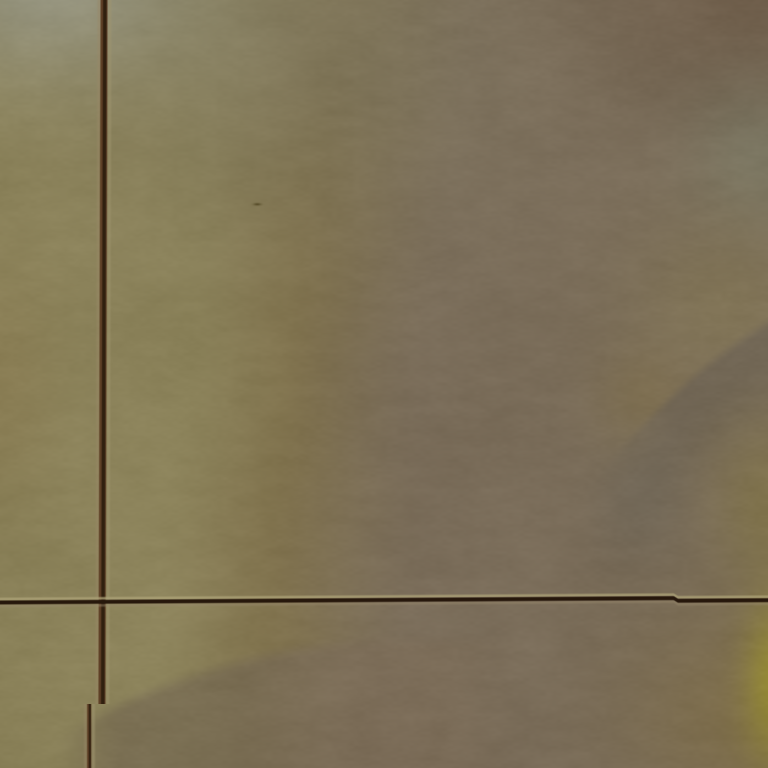
This texture is drawn by a three.js fragment shader. Its source:

```glsl
// Worn olive and brown panels parted by thin dark seams with pale bevels.
// Broad colour fields and soft shadows are blended first, then mottled with
// value noise; the stepped seams are drawn last as smoothed line profiles.
varying vec2 vUv;

float hash(vec2 p) {
  return fract(sin(dot(p, vec2(127.1, 311.7))) * 43758.545);
}

float noise(vec2 p) {
  vec2 i = floor(p), f = fract(p);
  f = f * f * (3.0 - 2.0 * f);
  return mix(mix(hash(i), hash(i + vec2(1.0, 0.0)), f.x),
             mix(hash(i + vec2(0.0, 1.0)), hash(i + vec2(1.0, 1.0)), f.x), f.y);
}

float fbm(vec2 p) {
  float sum = 0.0, amp = 0.5;
  for (int i = 0; i < 5; i++) {
    sum += amp * noise(p);
    p = p * 2.03 + vec2(7.3, 3.1);
    amp *= 0.5;
  }
  return sum;
}

// Soft elliptical patch, 1 at its centre
float patchAt(vec2 p, vec2 centre, vec2 radius) {
  vec2 d = (p - centre) / radius;
  return exp(-dot(d, d));
}

// Smooth-edged line profile around a signed offset
float line(float offset, float halfWidth, float blur) {
  return 1.0 - smoothstep(halfWidth - blur, halfWidth + blur, abs(offset));
}

// Olive on the left turning to brown on the right, with tinted patches
vec3 panelColour(vec2 p) {
  vec3 olive = vec3(0.545, 0.51, 0.352);
  vec3 ochre = vec3(0.505, 0.45, 0.305);
  vec3 brown = vec3(0.478, 0.425, 0.35);
  float x = p.x - 0.10 * (p.y - 0.5) + 0.07 * (fbm(p * 4.0) - 0.5);
  vec3 col = mix(olive, ochre, smoothstep(0.22, 0.42, x));
  col = mix(col, brown, smoothstep(0.36, 0.58, x));
  col = mix(col, vec3(0.50, 0.47, 0.375), 0.6 * patchAt(p, vec2(0.42, 0.96), vec2(0.25, 0.24)));
  col = mix(col, vec3(0.60, 0.60, 0.53), 0.85 * patchAt(p, vec2(0.06, 1.03), vec2(0.20, 0.13)));
  col = mix(col, vec3(0.53, 0.465, 0.30), 0.45 * patchAt(p, vec2(0.0, 0.50), vec2(0.07, 0.15)));
  col = mix(col, vec3(0.435, 0.365, 0.29), 0.75 * patchAt(p, vec2(0.98, 1.0), vec2(0.20, 0.13)));
  col = mix(col, vec3(0.475, 0.465, 0.385), 0.8 * patchAt(p, vec2(0.99, 0.79), vec2(0.09, 0.10)));
  col = mix(col, vec3(0.50, 0.45, 0.325), 0.8 * patchAt(p, vec2(0.95, 0.60), vec2(0.13, 0.12)));
  col = mix(col, vec3(0.51, 0.445, 0.30), 0.6 * patchAt(p, vec2(0.84, 0.47), vec2(0.06, 0.07)));
  return col;
}

// Curved shadows at the right and along the lower panel
vec3 addShadows(vec3 col, vec2 p) {
  float rise = p.x - 0.80;
  float top = 0.41 + 1.15 * rise - 1.4 * rise * rise;
  float depth = top - p.y;
  float band = smoothstep(-0.006, 0.016, depth) * (1.0 - smoothstep(0.05, 0.19, depth));
  band *= smoothstep(0.75, 0.89, p.x);
  col = mix(col, vec3(0.432, 0.39, 0.33), 0.85 * band);
  col = mix(col, vec3(0.445, 0.41, 0.35), 0.6 * patchAt(p, vec2(0.84, 0.35), vec2(0.06, 0.09)));

  float gap = max(0.52 - p.x, 0.0);
  float edge = 0.17 - 0.63 * gap * gap;
  float low = smoothstep(-0.008, 0.018, edge - p.y) * smoothstep(0.06, 0.17, p.x);
  vec3 shade = mix(vec3(0.475, 0.43, 0.325), vec3(0.48, 0.42, 0.34), smoothstep(0.2, 0.5, p.x));
  return mix(col, shade, 0.9 * low * (1.0 - smoothstep(0.55, 0.7, p.x)));
}

// Warm light reaching in from the lower right
vec3 addGlow(vec3 col, vec2 p) {
  col = mix(col, vec3(0.50, 0.435, 0.285), 0.75 * patchAt(p, vec2(0.97, 0.06), vec2(0.15, 0.15)));
  col = mix(col, vec3(0.52, 0.47, 0.29), 0.7 * patchAt(p, vec2(1.0, 0.34), vec2(0.07, 0.11)));
  return mix(col, vec3(0.60, 0.56, 0.19), 0.85 * patchAt(p, vec2(1.01, 0.11), vec2(0.04, 0.10)));
}

vec3 addVerticalSeam(vec3 col, vec2 p) {
  float upper = step(0.083, p.y);
  float centre = mix(0.116, 0.1325 + 0.003 * p.y, upper);
  float halfWidth = mix(0.0026, 0.0046, upper);
  float d = p.x - centre;
  col = mix(col, vec3(0.62, 0.58, 0.43), 0.55 * line(d - halfWidth - 0.003, 0.002, 0.002));
  col = mix(col, vec3(0.60, 0.53, 0.40), 0.45 * line(d + halfWidth + 0.002, 0.002, 0.002));
  col = mix(col, vec3(0.37, 0.25, 0.15), line(d, halfWidth, 0.0014));
  return mix(col, vec3(0.17, 0.11, 0.05), 0.9 * line(d - 0.001, halfWidth * 0.5, 0.0014));
}

vec3 addHorizontalSeam(vec3 col, vec2 p) {
  float stepped = smoothstep(0.876, 0.884, p.x);
  float centre = 0.2155 + 0.0065 * p.x - 0.0035 * stepped;
  float d = p.y - centre;
  col = mix(col, vec3(0.68, 0.64, 0.47), 0.75 * line(d - 0.0045, 0.0018, 0.0016));
  col = mix(col, vec3(0.59, 0.53, 0.42), 0.45 * line(d + 0.0045, 0.0018, 0.0018));
  return mix(col, vec3(0.15, 0.09, 0.045), line(d, 0.0025, 0.0014));
}

void main() {
  vec2 p = vUv;
  vec3 col = addGlow(addShadows(panelColour(p), p), p);

  // Cloudy mottling, horizontal brushing and fine grain
  col += 0.045 * (fbm(p * 9.0) - 0.48);
  col += 0.030 * (fbm(p * vec2(28.0, 75.0)) - 0.48);
  col += 0.010 * (noise(p * vec2(140.0, 260.0)) - 0.5);

  // Small dark scratch
  col -= 0.16 * patchAt(p, vec2(0.335, 0.734), vec2(0.005, 0.0018));

  col = addVerticalSeam(col, p);
  col = addHorizontalSeam(col, p);
  gl_FragColor = vec4(col, 1.0);
}
```
